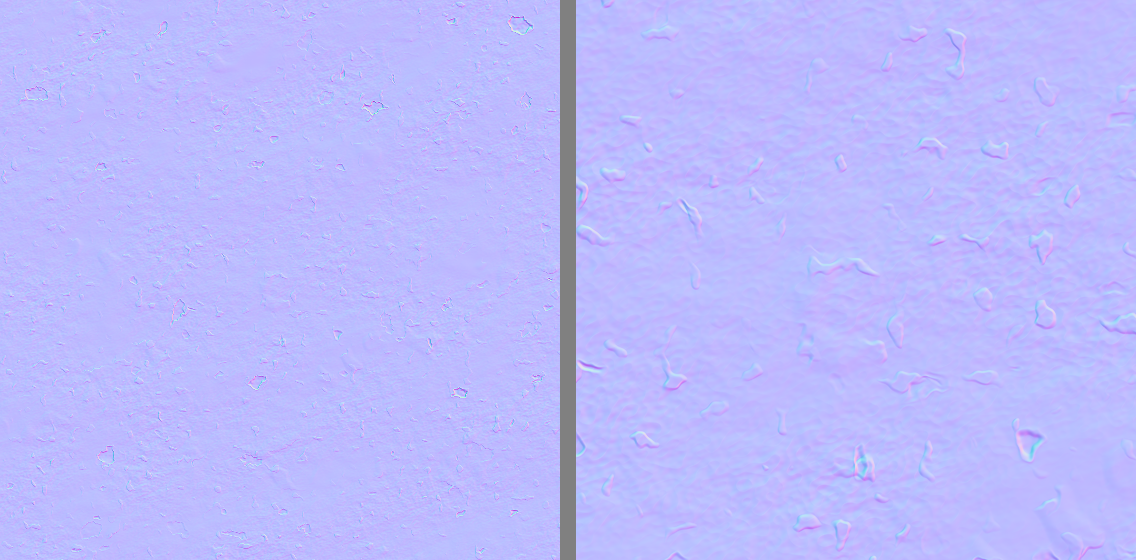
Left: the whole. Right: its middle third, enlarged.
A three.js fragment shader for this texture map:

```glsl
// Tangent-space normal map of a trowelled plaster wall, sRGB encoded.
// A height field of tilted gradient noise, broken flake edges, crumbs and
// ragged chips is differentiated and packed into colour.

varying vec2 vUv;

const float STEP        = 0.0008;  // finite difference distance
const float TROWEL_TILT = 0.33;    // direction of the trowel strokes, radians
const vec2  STROKE      = vec2(0.85, 1.2); // stretch along the strokes
const float BROAD_SLOPE = 0.018;   // slope of each relief layer
const float LUMP_SLOPE  = 0.024;
const float GRAIN_SLOPE = 0.040;
const float CREASE_SLOPE = 0.042;
const float FINE_SLOPE  = 0.046;
const float CRUMB_DEPTH = 0.0007;
const float FLAKE_DEPTH = 0.0008;
const float PIT_DEPTH   = 0.0042;
const float PIT_WALL    = 0.0019;  // half width of a pit wall
const float PIT_JAG     = 0.010;   // raggedness of pit outlines
const vec2  LEAN        = vec2(0.004, -0.006); // overall tilt of the wall

vec2 hash2(vec2 p) {
  vec3 q = fract(p.xyx * vec3(0.1031, 0.1030, 0.0973));
  q += dot(q, q.yzx + 33.33);
  return fract((q.xx + q.yz) * q.zy);
}

vec2 latticeGradient(vec2 cell) {
  float angle = 6.2832 * hash2(cell + 11.0).x;
  return vec2(cos(angle), sin(angle));
}

float gradientNoise(vec2 p) {
  vec2 i = floor(p), f = p - i;
  vec2 u = f * f * f * (f * (f * 6.0 - 15.0) + 10.0);
  vec2 e = vec2(1.0, 0.0);
  float a = dot(latticeGradient(i), f);
  float b = dot(latticeGradient(i + e.xy), f - e.xy);
  float c = dot(latticeGradient(i + e.yx), f - e.yx);
  float d = dot(latticeGradient(i + e.xx), f - e.xx);
  return mix(mix(a, b, u.x), mix(c, d, u.x), u.y);
}

vec2 rotate(vec2 p, float angle) {
  float c = cos(angle), s = sin(angle);
  return vec2(c * p.x + s * p.y, c * p.y - s * p.x);
}

// Noise layer whose slope stays the same at any frequency
float relief(vec2 p, float frequency, float slope) {
  return slope / frequency * gradientNoise(p * frequency + frequency);
}

// Two octaves of displacement that break up outlines
vec2 raggedness(vec2 p) {
  vec2 coarse = vec2(gradientNoise(p * 67.0), gradientNoise(p * 67.0 + 41.0));
  vec2 fine = vec2(gradientNoise(p * 151.0 + 7.0), gradientNoise(p * 151.0 + 83.0));
  return coarse + 0.5 * fine;
}

// One ragged pit per grid cell; most are faint, a few are deep
float pits(vec2 p, vec2 jag, float cells, float rarity) {
  vec2 id = floor(p * cells);
  vec2 place = hash2(id + cells);
  vec2 shape = hash2(id + cells + 57.0);
  vec2 kind  = hash2(id + cells + 131.0);
  vec2 q = (p * cells - id - 0.3 - 0.4 * place) / cells;
  float upright = step(0.72, kind.y) * 1.5;
  q = rotate(q, (shape.x - 0.5) * 0.9 + upright) + jag * min(1.0, 11.0 / cells);
  float radius = mix(0.06, 0.17, shape.y) / cells;
  float aspect = mix(1.1, 2.8, fract(shape.x * 7.0));
  float d = (length(q * vec2(1.0, aspect)) - radius) / sqrt(aspect);
  float bowl = 1.0 - smoothstep(-PIT_WALL, PIT_WALL, d);
  float rim = exp(-d * d / (PIT_WALL * PIT_WALL));
  float rubble = 0.8 + 45.0 * jag.x;
  float depth = pow(kind.x, rarity) * mix(0.4, 1.1, p.x);
  return depth * (0.35 * rim - bowl * rubble);
}

float height(vec2 p) {
  vec2 s = rotate(p, TROWEL_TILT) * STROKE;
  vec2 jag = raggedness(p);
  float patchy = 1.0 + 1.5 * gradientNoise(s * 9.0 + 3.0);

  // Trowelled ground, from broad swells to fine grain
  float h = relief(s * vec2(0.6, 1.0), 6.0, BROAD_SLOPE);
  h += relief(s, 31.0, LUMP_SLOPE);
  h += patchy * relief(s, 73.0, GRAIN_SLOPE);
  h -= patchy * abs(relief(s, 117.0, CREASE_SLOPE));
  h += patchy * relief(s, 223.0, FINE_SLOPE);

  // Small raised crumbs with broken outlines
  float crumb = gradientNoise(p * 58.0 + jag * 0.35 + 17.0);
  h += CRUMB_DEPTH * patchy * smoothstep(0.33, 0.48, crumb);

  // Short flake edges, interrupted by a finer gate
  float level = gradientNoise(s * 15.0 + jag * 0.16 + 5.0);
  float gate = smoothstep(0.05, 0.3, gradientNoise(p * 9.0 + 23.0))
             * smoothstep(-0.05, 0.25, gradientNoise(p * 27.0 + 61.0));
  h += FLAKE_DEPTH * gate * smoothstep(-0.03, 0.03, level);

  // Chips and pinholes
  h += PIT_DEPTH * pits(p, jag * PIT_JAG, 8.0, 4.0);
  h += PIT_DEPTH * 0.5 * pits(p + 0.37, jag * PIT_JAG, 19.0, 9.0);
  return h;
}

vec3 encodeSrgb(vec3 c) {
  return 1.055 * pow(c, vec3(1.0 / 2.4)) - 0.055;
}

void main() {
  float h = height(vUv);
  vec2 slope = vec2(height(vUv + vec2(STEP, 0.0)) - h,
                    height(vUv + vec2(0.0, STEP)) - h) / STEP;
  vec3 normal = normalize(vec3(LEAN - slope, 1.0));
  gl_FragColor = vec4(encodeSrgb(normal * 0.5 + 0.5), 1.0);
}
```
